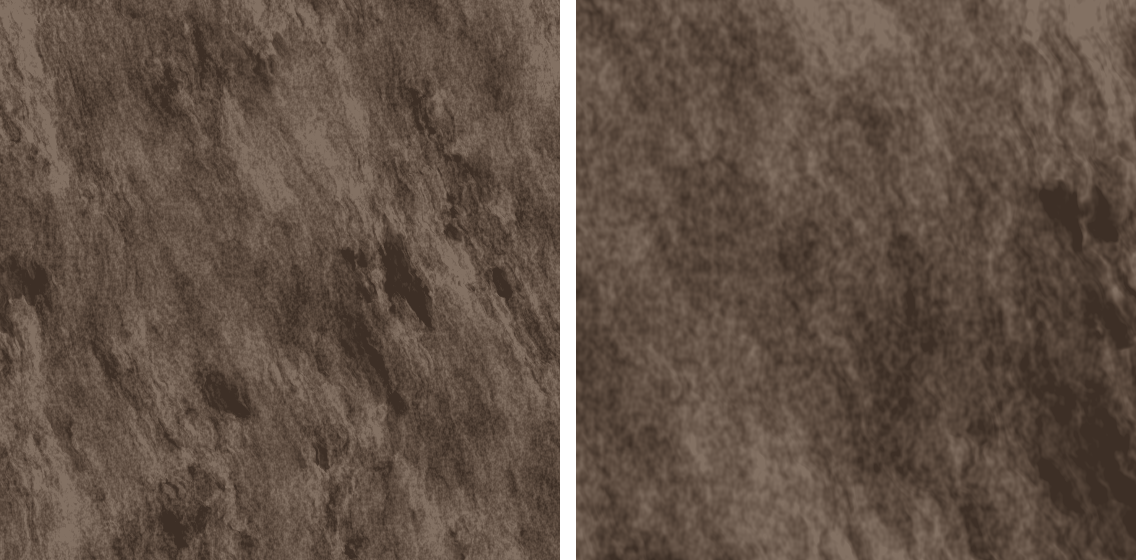
Left, the full canvas; right, a detail of the centre.
Give the GLSL for this texture, as a Shadertoy shader.

```glsl
// Weathered brown bark: slanted broken streaks, dark ragged cracks and fine grain.
#define SLANT 0.32
#define WARP 0.065
#define RAGGEDNESS 0.010
#define BRIGHTNESS 0.62
#define BROAD_AMOUNT 0.66
#define STREAK_AMOUNT 0.50
#define FIBRE_AMOUNT 0.36
#define RELIEF_AMOUNT 0.50
#define CRACK_DEPTH 0.62
#define CHIP_AMOUNT 0.22
#define GRAIN_AMOUNT 0.40

const vec3 DARK_BARK = vec3(0.25, 0.195, 0.158);
const vec3 MID_BARK = vec3(0.368, 0.300, 0.252);
const vec3 PALE_BARK = vec3(0.485, 0.415, 0.362);

// Unit gradient at a lattice point, from an integer hash
vec2 latticeGradient(vec2 cell) {
    uvec2 k = uvec2(ivec2(cell));
    uint h = k.x * 1597334u ^ k.y * 3812015u;
    h = (h ^ (h >> 15)) * 2246822u + 7919u;
    h = (h ^ (h >> 13)) * 3266489u;
    h ^= h >> 16;
    float angle = float(h & 65535u) / 65536.0 * 6.28319;
    return vec2(cos(angle), sin(angle));
}

float gradientNoise(vec2 p) {
    vec2 i = floor(p), f = p - i;
    vec2 s = f * f * f * (f * (f * 6.0 - 15.0) + 10.0);
    vec2 e = vec2(1.0, 0.0);
    float a = dot(latticeGradient(i), f);
    float b = dot(latticeGradient(i + e.xy), f - e.xy);
    float c = dot(latticeGradient(i + e.yx), f - e.yx);
    float d = dot(latticeGradient(i + e.xx), f - e.xx);
    return mix(mix(a, b, s.x), mix(c, d, s.x), s.y);
}

float fbm(vec2 p, int octaves, float gain) {
    float sum = 0.0, amplitude = 1.0;
    for (int i = 0; i < octaves; i++) {
        sum += amplitude * gradientNoise(p);
        p = p * 2.03 + vec2(17.3, 9.1);
        amplitude *= gain;
    }
    return sum;
}

// Coordinates that run across (x) and along (y) the slowly turning grain
vec2 grainSpace(vec2 p) {
    float bend = WARP * fbm(p * vec2(2.4, 1.9) + 31.0, 2, 0.3);
    float drift = 0.04 * fbm(p * 4.0 + 71.0, 3, 0.5);
    return vec2(p.x + SLANT * p.y + bend, p.y + drift);
}

// Small irregular shifts that break up smooth outlines
vec2 ragged(vec2 p) {
    return RAGGEDNESS * vec2(fbm(p * 22.0 + 13.0, 3, 0.6), 2.0 * fbm(p * 18.0 + 57.0, 3, 0.6));
}

float streakHeight(vec2 g) {
    return fbm(g * vec2(14.0, 5.5) + 3.0, 6, 0.62);
}

void mainImage(out vec4 fragColor, in vec2 fragCoord) {
    vec2 p = fragCoord / iResolution.y;
    vec2 g = grainSpace(p);
    vec2 torn = g + ragged(p);

    // Broad patches, and the zones where the bark is rough
    float broad = fbm(g * vec2(4.4, 2.8) + 11.0, 4, 0.55);
    float rough = smoothstep(-0.2, 0.35, fbm(g * vec2(4.5, 2.6) + 47.0, 4, 0.5));

    // Streaks, their side-lit relief, and thin fibres
    float streak = streakHeight(torn);
    float relief = streak - streakHeight(torn + vec2(0.005, -0.005));
    float fibre = fbm(torn * vec2(60.0, 19.0) + 23.0, 3, 0.75);
    float grain = fbm(p * vec2(170.0, 125.0), 2, 0.8);

    // Ragged cracks open in the rough zones, with pale chips near them
    float gap = fbm(torn * vec2(10.0, 5.0) + 83.0, 5, 0.6) + 0.12 * fibre;
    float crack = smoothstep(0.20, 0.36, gap) * rough;
    float chip = smoothstep(0.15, 0.45, fbm(torn * vec2(30.0, 14.0) + 97.0, 4, 0.65));
    chip *= rough * (1.0 - crack);

    float contrast = mix(0.65, 1.35, rough);
    float tone = BRIGHTNESS + BROAD_AMOUNT * broad;
    tone += contrast * (STREAK_AMOUNT * streak + RELIEF_AMOUNT * relief);
    tone += FIBRE_AMOUNT * fibre * mix(0.8, 1.2, rough);
    tone += CHIP_AMOUNT * chip - CRACK_DEPTH * crack;
    tone += GRAIN_AMOUNT * grain * (1.0 - 0.6 * crack);

    // Tone to bark colour, limited at both ends
    tone = clamp(tone, -0.05, 1.12);
    vec3 color = tone < 0.5
        ? mix(DARK_BARK, MID_BARK, tone * 2.0)
        : mix(MID_BARK, PALE_BARK, tone * 2.0 - 1.0);
    fragColor = vec4(color, 1.0);
}
```
